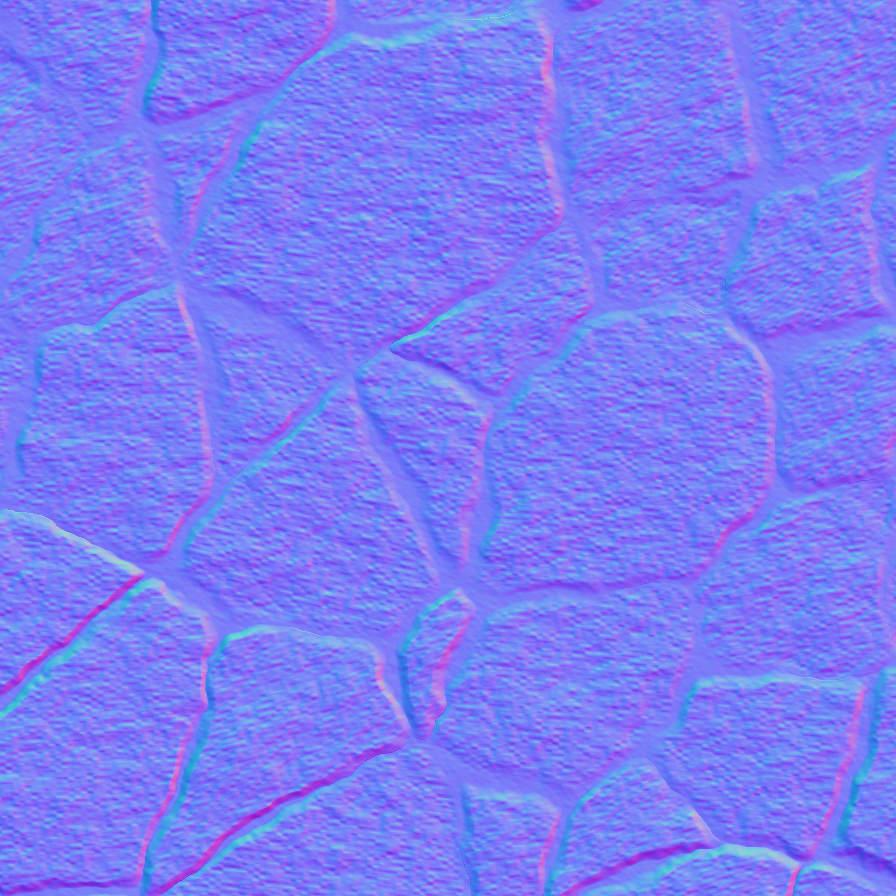
Write a Shadertoy shader that draws this texture map.

```glsl
// Normal map of a rubble stone wall: a weighted cellular pattern lays out the
// stones, each gets a soft worn rim, faint strata and fine slanted grain.
// The height field is differenced to give the surface normal as a colour.

const float GRID = 5.0;   // stone seeds across the canvas

vec3 hash3(vec2 p) {
    vec3 q = fract(vec3(p.xyx) * vec3(0.1031, 0.1030, 0.0973));
    q += dot(q, q.yxz + 33.33);
    return fract((q.xxy + q.yzz) * q.zyx);
}

mat2 rotation(float a) {
    return mat2(cos(a), sin(a), -sin(a), cos(a));
}

// Value noise centred on zero
float noise(vec2 p) {
    vec2 i = floor(p), f = fract(p);
    f = f * f * f * (f * (f * 6.0 - 15.0) + 10.0);
    float low = mix(hash3(i).x, hash3(i + vec2(1, 0)).x, f.x);
    float high = mix(hash3(i + vec2(0, 1)).x, hash3(i + vec2(1, 1)).x, f.x);
    return mix(low, high, f.y) - 0.5;
}

float smoothMin(float a, float b, float k) {
    float h = max(k - abs(a - b), 0.0) / k;
    return min(a, b) - h * h * k * 0.25;
}

// Seed of a lattice cell: xy position, z weight (large weight, large stone)
vec3 stoneSeed(vec2 cell) {
    vec3 h = hash3(cell + 17.0);
    return vec3(cell + 0.13 + 0.74 * h.xy, 0.9 * h.z * h.z);
}

// x: distance to the stone border in canvas units, yz: lattice cell of the stone
vec3 stones(vec2 p) {
    vec2 q = p * GRID;
    q.y -= 0.25 * q.x;                       // courses climb to the right
    vec2 base = floor(q), id = base;
    vec3 own = vec3(0);
    float best = 1e3;
    for (int y = -2; y <= 2; y++)
    for (int x = -2; x <= 2; x++) {
        vec2 cell = base + vec2(x, y);
        vec3 s = stoneSeed(cell);
        float d = dot(q - s.xy, q - s.xy) - s.z;
        if (d < best) { best = d; own = s; id = cell; }
    }
    float edge = 1.0;
    for (int y = -2; y <= 2; y++)
    for (int x = -2; x <= 2; x++) {
        vec2 cell = base + vec2(x, y);
        if (cell == id) continue;
        vec3 s = stoneSeed(cell);
        float d = dot(q - s.xy, q - s.xy) - s.z;
        edge = smoothMin(edge, 0.5 * (d - best) / distance(s.xy, own.xy), 0.06);
    }
    return vec3(edge / GRID, id);
}

// Slanted grain, mostly in the finest octaves
float grain(vec2 p) {
    float sum = 0.0, freq = 26.0, slope = 0.07;
    for (int i = 0; i < 4; i++) {
        sum += slope / freq * noise(p * freq * vec2(0.6, 1.0) + float(i) * 31.7);
        p = rotation(0.13) * p;
        freq *= 2.1;
        slope *= 1.6;
    }
    return sum;
}

float height(vec2 p) {
    // Bent and ragged stone outlines
    vec2 w = p + 0.007 * sin(p.yx * vec2(17.0, 14.0) + 2.0 * sin(p * 9.0))
               + 0.003 * sin(p.yx * vec2(47.0, 53.0) + 3.0 * sin(p * 31.0));
    w += 0.008 * vec2(noise(p * 38.0), noise(p * 38.0 + 50.0));
    w += 0.003 * vec2(noise(p * 95.0), noise(p * 95.0 + 50.0));
    vec3 stone = stones(w);
    vec3 look = hash3(stone.yz + 71.0);

    // Mortar gap and rim, fading in and out along the wall
    float vary = 0.5 + 0.5 * sin(p.x * 19.0 + 3.0 * sin(p.y * 13.0));
    float gap = mix(-0.003, 0.005, vary);
    float rim = smoothstep(gap, gap + mix(0.011, 0.018, look.y), stone.x);
    float rise = 0.0014 + 0.0012 * look.x + 0.0012 * vary;

    // Stone face: tilt, soft strata, a few shallow chips, grain
    vec2 strata = rotation(-0.42 + 0.6 * (look.z - 0.5)) * p + 4.0 * look.xy;
    float face = rise + dot(p - 0.5, look.yz - 0.5) * 0.02;
    float relief = noise(strata * vec2(7.0, 15.0)) + 0.5 * noise(strata * 34.0);
    face += 0.0008 * smoothstep(0.02, 0.22, relief) + 0.0012 * relief;
    face += 0.0012 * smoothstep(0.0, 0.06, stone.x) + grain(strata);

    float mortar = 0.0012 * noise(p * 24.0) + 0.25 * grain(p);
    return mix(mortar, face, rim);
}

void mainImage(out vec4 fragColor, in vec2 fragCoord) {
    vec2 p = fragCoord / iResolution.y;
    vec2 e = vec2(0.0011, 0.0);
    float h = height(p);
    vec2 slope = vec2(height(p + e.xy) - h, height(p + e.yx) - h) / e.x;
    vec3 normal = normalize(vec3(-slope, 1.0));
    vec3 color = 0.5 + 0.5 * normal - vec3(0.018, 0.010, 0.026);
    fragColor = vec4(color, 1.0);
}
```
